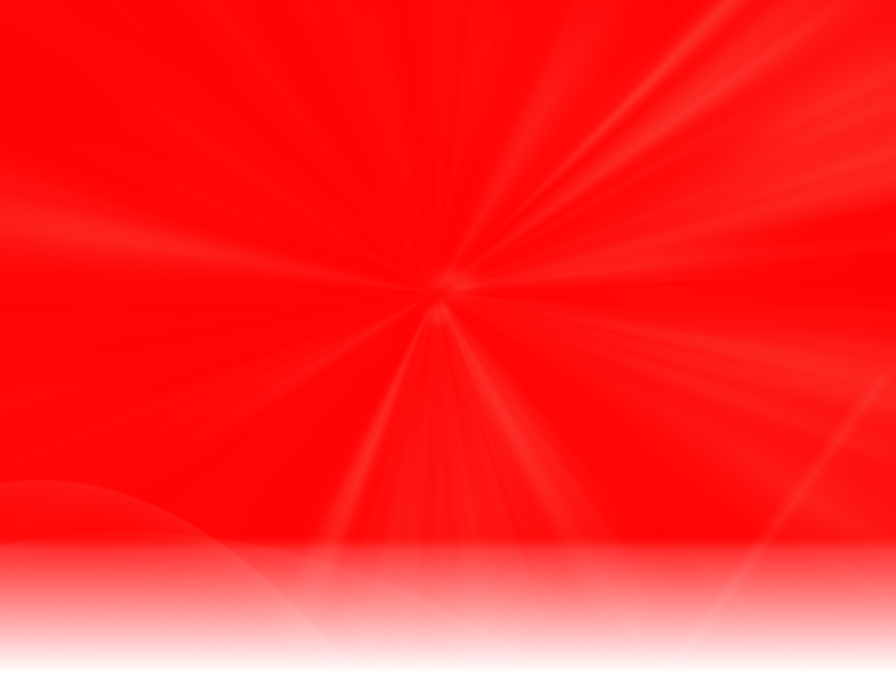
This background is drawn by a Shadertoy shader. Its source:

```glsl
const float TAU = 6.28318;
const vec3 DEEP_RED = vec3(1.0, 0.015, 0.015);
const vec3 LIGHT_RED = vec3(0.99, 0.21, 0.18);
const vec2 BURST_CENTER = vec2(0.641, 0.570);

// Each beam: angle, angular half width, radius of its peak, strength
const int BEAM_COUNT = 12;
const vec4 BEAMS[BEAM_COUNT] = vec4[](
    vec4(0.635, 0.055, 0.46, 0.85),
    vec4(0.775, 0.022, 0.55, 0.60),
    vec4(1.050, 0.110, 0.28, 0.38),
    vec4(0.360, 0.110, 0.62, 0.60),
    vec4(0.150, 0.100, 0.24, 0.50),
    vec4(-0.410, 0.170, 0.54, 0.60),
    vec4(-0.150, 0.090, 0.48, 0.38),
    vec4(-1.080, 0.190, 0.20, 0.55),
    vec4(-1.980, 0.055, 0.25, 0.50),
    vec4(-1.570, 0.240, 0.34, 0.38),
    vec4(2.980, 0.085, 0.50, 0.62),
    vec4(-2.600, 0.060, 0.18, 0.40)
);

float hash(vec2 p) {
    return fract(sin(dot(p, vec2(127.1, 311.7))) * 43758.5453);
}

// Value noise that repeats along x
float wrappedNoise(vec2 p, float period) {
    vec2 cell = floor(p);
    vec2 f = fract(p);
    f = f * f * (3.0 - 2.0 * f);
    float x0 = mod(cell.x, period);
    float x1 = mod(cell.x + 1.0, period);
    float low = mix(hash(vec2(x0, cell.y)), hash(vec2(x1, cell.y)), f.x);
    float high = mix(hash(vec2(x0, cell.y + 1.0)), hash(vec2(x1, cell.y + 1.0)), f.x);
    return mix(low, high, f.y);
}

float bell(float x, float width) {
    return exp(-x * x / (width * width));
}

float angleDistance(float a, float b) {
    return mod(a - b + 0.5 * TAU, TAU) - 0.5 * TAU;
}

// Layered radial fibres, finer ones fading near the center
float fibres(float angle, float radius) {
    float sum = 0.0;
    float weight = 0.5;
    float period = 48.0;
    for (int i = 0; i < 3; i++) {
        vec2 q = vec2(angle / TAU * period, radius * 3.0 + float(i) * 17.0);
        float detail = smoothstep(0.0, period * 0.0008, radius);
        sum += weight * mix(0.5, wrappedNoise(q, period), detail);
        weight *= 0.6;
        period *= 2.3;
        period = floor(period);
    }
    return sum / 0.98;
}

float beamGlow(float angle, float radius) {
    float glow = 0.0;
    for (int i = 0; i < BEAM_COUNT; i++) {
        vec4 beam = BEAMS[i];
        float across = bell(angleDistance(angle, beam.x), beam.y);
        float along = bell(radius - beam.z, 0.12 + 0.45 * beam.z);
        glow += beam.w * across * along;
    }
    return glow;
}

// Faint ridge with a soft fill below it
float ridge(float height, float depth) {
    float edge = smoothstep(-0.003, 0.003, height);
    return edge * exp(-max(height, 0.0) / depth);
}

void mainImage(out vec4 fragColor, in vec2 fragCoord) {
    vec2 p = fragCoord / iResolution.y;
    vec2 d = p - BURST_CENTER;
    float radius = length(d);
    float angle = atan(d.y, d.x + 1e-5);

    // Radial light
    float fibre = fibres(angle, radius);
    float glow = beamGlow(angle, radius) * (0.25 + 1.4 * fibre);
    float rightSide = smoothstep(-0.3, 0.7, d.x);
    glow += (0.10 + 0.22 * rightSide) * smoothstep(0.35, 0.85, fibre);

    // Thin dark slits to both sides
    float slit = bell(d.y - 0.012, 0.004) * smoothstep(0.15, 0.4, abs(d.x));
    glow *= 1.0 - 0.75 * slit;

    // Bright core with a dark diagonal notch
    glow += 0.70 * bell(length((d - vec2(0.028, 0.014)) * vec2(0.8, 1.3)), 0.025);
    glow += 0.60 * bell(length(d - vec2(0.003, -0.032)), 0.017);
    vec2 notch = mat2(0.8, -0.6, 0.6, 0.8) * (d + vec2(0.012, 0.016));
    glow *= 1.0 - 0.85 * bell(notch.x, 0.045) * bell(notch.y, 0.009);

    // Curved veils in the lower corners
    float hill = 0.294 - 1.33 * pow(p.x - 0.06, 2.0) - p.y;
    float lowHill = 0.217 - 0.53 * pow(p.x - 0.19, 2.0) - p.y;
    glow += 0.36 * ridge(hill, 0.045) + 0.2 * ridge(lowHill, 0.02);
    float slope = dot(p - vec2(1.117, 0.196), vec2(0.81, -0.587));
    float slopeFade = 1.0 - smoothstep(0.38, 0.50, p.y);
    glow += slopeFade * (0.28 * bell(slope, 0.010) + 0.10 * ridge(slope, 0.10));

    vec3 color = mix(DEEP_RED, LIGHT_RED, clamp(glow, 0.0, 1.0));

    // White fade along the bottom
    float band = 1.0 - smoothstep(0.190, 0.213, p.y);
    float fade = clamp((0.200 - p.y) / 0.190, 0.0, 1.0);
    color = mix(color, vec3(1.0), band * mix(0.12, 1.0, fade));
    fragColor = vec4(color, 1.0);
}
```
